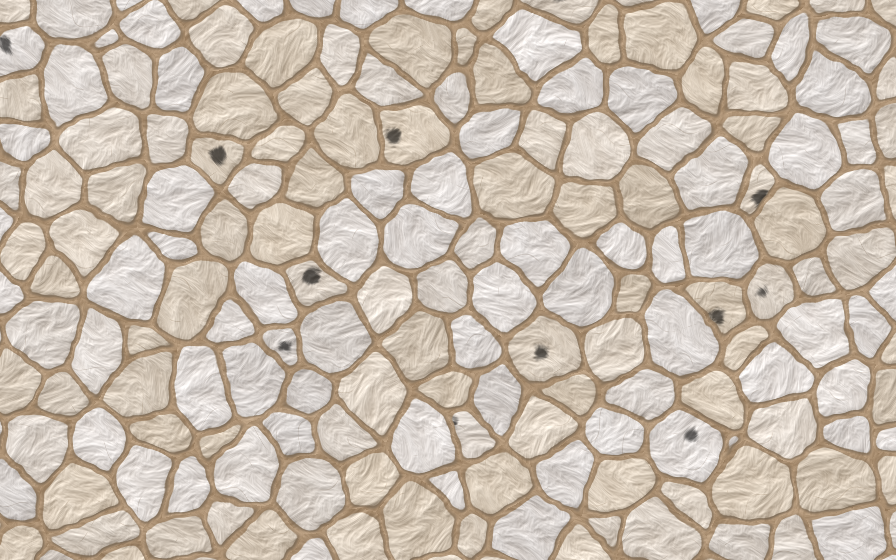
Reproduce this texture procedurally as a Shadertoy shader.

```glsl
#define CELL vec2(0.114, 0.088)
#define JITTER 0.72
#define SIZE_SPREAD 0.48
#define GAP 0.0054
#define CORNER 0.0045
#define RELIEF_SCALE 14.0
#define WARM_STONE vec3(0.850, 0.797, 0.728)
#define COOL_STONE vec3(0.868, 0.846, 0.832)
#define MORTAR vec3(0.690, 0.585, 0.470)
#define CREVICE vec3(0.500, 0.430, 0.350)
#define LIGHT_DIR vec2(-0.45, 0.89)

vec3 hash3(vec2 c) {
    vec3 q = fract(c.xyx * vec3(0.1031, 0.1030, 0.0973));
    q += dot(q, q.yxz + 33.33);
    return fract((q.xxy + q.yzz) * q.zyx);
}

// Stone centre in xy, size weight in z; odd rows shift by half a cell
vec3 stoneSite(vec2 cell) {
    vec3 r = hash3(cell);
    vec2 shift = vec2(0.5 * mod(cell.y, 2.0), 0.0);
    vec2 centre = (cell + 0.5 + shift + (r.xy - 0.5) * JITTER) * CELL;
    return vec3(centre, r.z * SIZE_SPREAD * CELL.x * CELL.y);
}

// Distance to the nearest scattered point
float cellular(vec2 p) {
    vec2 base = floor(p);
    float nearest = 4.0;
    for (int j = -1; j <= 1; j++)
    for (int i = -1; i <= 1; i++) {
        vec2 c = base + vec2(i, j);
        vec2 d = c + hash3(c).xy - p;
        nearest = min(nearest, dot(d, d));
    }
    return sqrt(nearest);
}

// Layered chipped surface, roughly 0 to 1
float relief(vec2 p) {
    float height = 0.0, amp = 0.5;
    p *= RELIEF_SCALE;
    for (int k = 0; k < 4; k++) {
        p += 0.22 * sin(p.yx * 2.7 + float(k));
        height += amp * cellular(p);
        p = mat2(0.8, 0.6, -0.6, 0.8) * p * 2.1 + 7.3;
        amp *= 0.55;
    }
    return height;
}

// Uneven outlines from layered sines
vec2 wobble(vec2 p) {
    return 0.0026 * sin(p.yx * 47.0 + 2.0 * sin(p * 31.0))
         + 0.0011 * sin(p.yx * 151.0 + 2.0 * sin(p * 97.0));
}

void mainImage(out vec4 fragColor, in vec2 fragCoord) {
    vec2 uv = fragCoord / iResolution.y;
    float pixel = 1.0 / iResolution.y;
    vec2 p = uv + wobble(uv);
    vec2 home = floor(p / CELL);

    // Owning stone: smallest weighted distance
    vec3 stone = vec3(0.0);
    vec2 stoneCell = home;
    float best = 1e5;
    for (int j = -2; j <= 2; j++)
    for (int i = -2; i <= 2; i++) {
        vec2 c = home + vec2(i, j);
        vec3 s = stoneSite(c);
        float d = dot(p - s.xy, p - s.xy) - s.z;
        if (d < best) { best = d; stone = s; stoneCell = c; }
    }

    // Rounded distance to the joints, and the outward direction
    float sum = 1e-9;
    vec2 outward = vec2(0.0);
    for (int j = -2; j <= 2; j++)
    for (int i = -2; i <= 2; i++) {
        vec2 c = home + vec2(i, j);
        if (c == stoneCell) continue;
        vec3 s = stoneSite(c);
        vec2 across = s.xy - stone.xy;
        float gapDist = (dot(p - s.xy, p - s.xy) - s.z - best) / (2.0 * length(across));
        float w = exp(-gapDist / CORNER);
        sum += w;
        outward += w * normalize(across);
    }
    float edge = -CORNER * log(sum);
    float facing = dot(outward / sum, LIGHT_DIR);

    // Each stone has its own grain direction
    vec3 r = hash3(stoneCell + 71.0);
    float angle = (r.x - 0.5) * 1.8;
    mat2 grain = mat2(cos(angle), -sin(angle) * 1.5, sin(angle), cos(angle) * 1.5);
    vec2 q = grain * uv + r.yz * 9.0;
    float height = relief(q);
    float slope = relief(q + grain * LIGHT_DIR * 0.004) - height;

    // Stone face with mottling, chips and thin veins
    vec3 face = mix(WARM_STONE, COOL_STONE, smoothstep(0.1, 0.8, r.y));
    face += (r.z - 0.5) * 0.065;
    face += (height - 0.5) * vec3(0.16, 0.18, 0.20) - slope * 0.75;
    float wave = sin(q.y * 34.0 + 1.6 * sin(q.x * 19.0) + 0.6 * sin(q.x * 71.0));
    float vein = 1.0 - smoothstep(0.0, 0.10, abs(wave));
    face -= vein * smoothstep(0.42, 0.62, height) * vec3(0.09, 0.10, 0.11);

    // Rare dark pits
    vec2 pitOffset = p - stone.xy - (r.xy - 0.5) * 0.05;
    float pit = 1.0 - smoothstep(0.004, 0.015, length(pitOffset) + (height - 0.5) * 0.03);
    face *= 1.0 - 0.6 * pit * step(0.93, fract(r.z * 17.0));

    // Rim lit from above, shaded below
    float rim = 1.0 - smoothstep(GAP, GAP + 0.009, edge);
    face += rim * (0.05 * facing - 0.035);

    // Sandy joints with contact shadows under the stones
    vec3 joint = MORTAR + (height - 0.5) * 0.16 - slope * 0.4;
    float contact = smoothstep(0.0, GAP, edge) * (0.55 - 0.45 * facing);
    joint = mix(joint, CREVICE, clamp(contact, 0.0, 1.0));

    float chipped = edge + (height - 0.5) * 0.004;
    float cover = smoothstep(GAP - pixel * 0.7, GAP + pixel * 0.7, chipped);
    fragColor = vec4(clamp(mix(joint, face, cover), 0.0, 1.0), 1.0);
}
```
